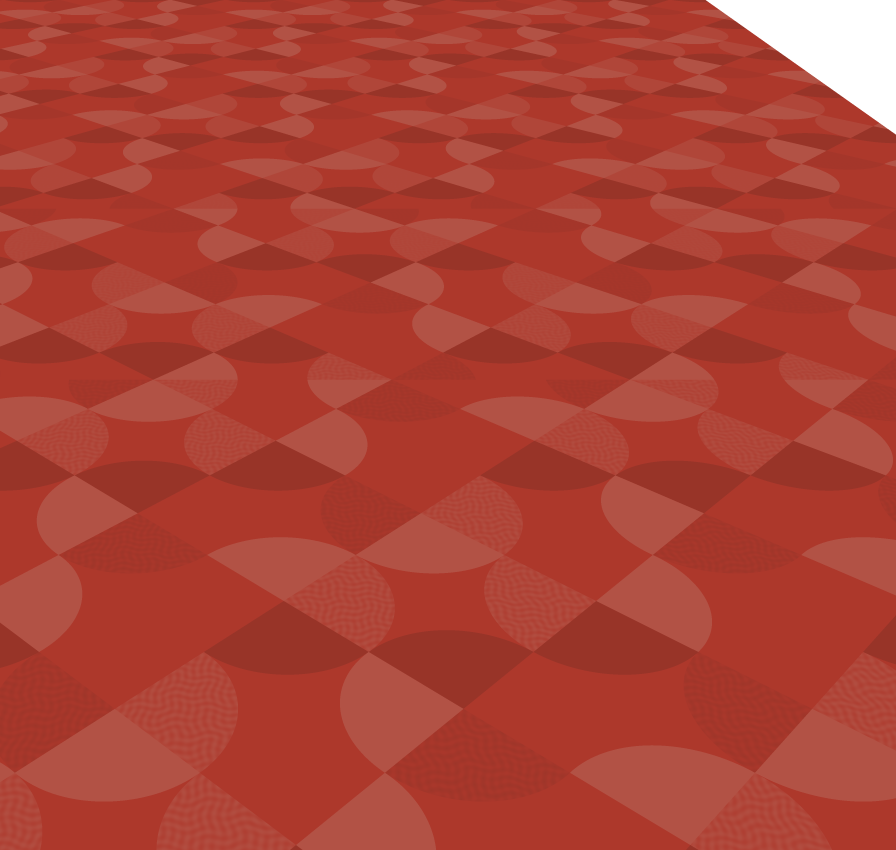
Write a Shadertoy shader that draws this pattern.

```glsl
// A red carpet seen in perspective: touching discs on a diagonal lattice, each cut
// into quarters that are plain, solid light, solid dark or woven. Each sample is
// projected to the floor, folded into a 2x2 repeat, and one band is mirrored.

const vec3 BASE  = vec3(0.678, 0.218, 0.170);
const vec3 LIGHT = vec3(0.700, 0.322, 0.270);
const vec3 DARK  = vec3(0.596, 0.205, 0.158);
const vec3 BACKDROP = vec3(1.0);

// Camera, in canvas heights measured from the top left
const float HORIZON = -0.390;
const float VANISH_X = 0.2784;
const float CAMERA_DEPTH = 10.575;
const float ROW_OFFSET = 9.64;
const float COLUMN_OFFSET = 0.534;
const float COLUMN_SCALE = 1.772;

const float CARPET_EDGE = 8.14;               // right border, in columns
const vec2 MIRROR_BAND = vec2(3.0, 7.0);      // rows laid the other way round
const float DISC_RADIUS = 0.5;
const float WOVEN = 0.5;                      // tone that marks a woven quarter
const int SAMPLES = 4;                        // supersampling per axis

// Tones of the up, right, down and left quarters: 1 is light, -1 is dark
const vec4 DISCS[4] = vec4[4](
    vec4( 1.0,   WOVEN, -1.0,    0.0),
    vec4(-1.0,   0.0,   -WOVEN,  1.0),
    vec4( 0.0,   WOVEN,  1.0,   -WOVEN),
    vec4( 0.0,   1.0,   -1.0,    WOVEN));

// Canvas point to floor: x = column, y = row, z = depth
vec3 projectToFloor(vec2 p) {
    float depth = CAMERA_DEPTH / (1.0 - p.y - HORIZON);
    float column = ((p.x - VANISH_X) * depth - COLUMN_OFFSET) / COLUMN_SCALE;
    return vec3(column, depth - ROW_OFFSET, depth);
}

// Crossed, wavering threads from layered sines; evens out with distance
float weave(vec2 f, float depth) {
    float across = sin(104.0 * f.y + 2.2 * sin(9.0 * f.x + 3.0 * f.y) + 1.5 * sin(31.0 * f.x));
    float along = sin(125.0 * f.x + 2.5 * sin(7.0 * f.y - 4.0 * f.x) + 1.3 * sin(27.0 * f.y));
    float patches = 0.5 + 0.5 * sin(17.0 * f.x + 3.0 * sin(13.0 * f.y));
    float thread = 0.5 + 0.5 * mix(across, along, 0.25 + 0.5 * patches);
    return mix(thread, 0.5, smoothstep(9.0, 19.0, depth));
}

// Signed tone of the quarter disc under a lattice point
float quarterTone(vec2 lattice) {
    vec2 cell = floor(lattice + 0.5);
    vec2 q = lattice - cell;
    if (length(q) > DISC_RADIUS) return 0.0;
    vec2 parity = mod(cell, 2.0);
    vec4 disc = DISCS[int(parity.x + 2.0 * parity.y + 0.5)];
    vec2 upperPair = disc.xy;
    vec2 lowerPair = disc.wz;
    vec2 tones = q.y > 0.0 ? upperPair : lowerPair;
    return q.x < 0.0 ? tones.x : tones.y;
}

vec3 carpet(vec2 p) {
    vec3 f = projectToFloor(p);
    if (f.x > CARPET_EDGE) return BACKDROP;
    if (f.y > MIRROR_BAND.x && f.y < MIRROR_BAND.y) f.x = -f.x;

    float tone = quarterTone(0.5 * vec2(f.x - f.y, f.x + f.y));
    float strength = abs(tone);
    if (strength > 0.0 && strength < 1.0) {
        float thread = weave(f.xy, f.z);
        strength = tone > 0.0 ? mix(0.28, 0.82, thread) : mix(0.15, 0.65, thread);
    }
    return mix(BASE, tone > 0.0 ? LIGHT : DARK, strength);
}

void mainImage(out vec4 fragColor, in vec2 fragCoord) {
    vec3 sum = vec3(0.0);
    for (int y = 0; y < SAMPLES; y++) {
        for (int x = 0; x < SAMPLES; x++) {
            vec2 jitter = (vec2(x, y) + 0.5) / float(SAMPLES) - 0.5;
            sum += carpet((fragCoord + jitter) / iResolution.y);
        }
    }
    fragColor = vec4(sum / float(SAMPLES * SAMPLES), 1.0);
}
```
